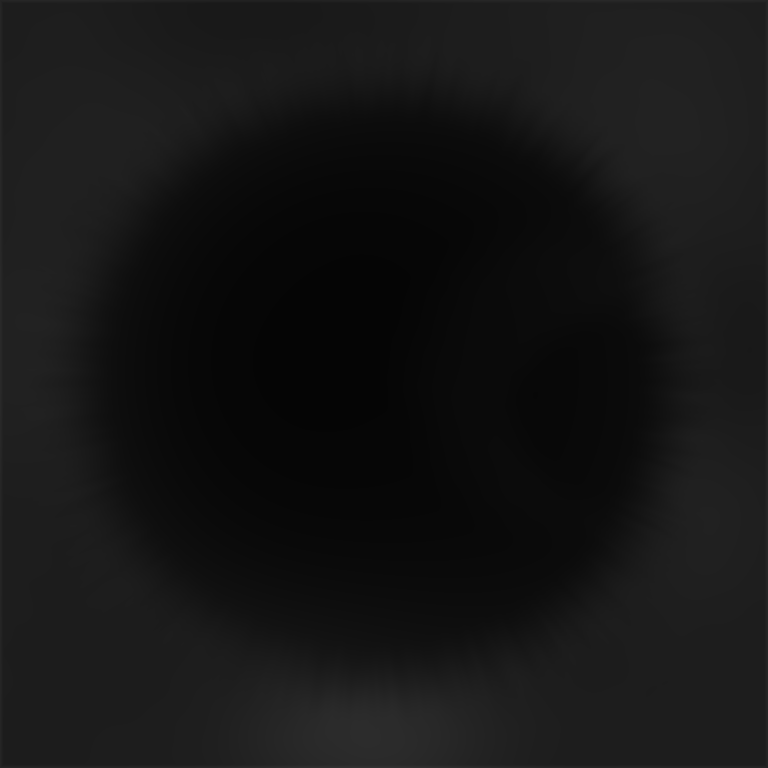
Give the GLSL for this background, as a WebGL 2 fragment shader.

```glsl
#version 300 es
precision highp float;
// A dark feathered disc with a faint inner crescent on a softly lit charcoal ground.

uniform vec2 u_resolution;
out vec4 fragColor;

vec2 hashGradient(vec2 cell) {
    vec2 q = vec2(dot(cell, vec2(127.1, 311.7)), dot(cell, vec2(269.5, 183.3)));
    return 2.0 * fract(sin(q) * 43758.55) - 1.0;
}

float gradientNoise(vec2 p) {
    vec2 cell = floor(p);
    vec2 f = fract(p);
    vec2 w = f * f * f * (f * (f * 6.0 - 15.0) + 10.0);
    float a = dot(hashGradient(cell), f);
    float b = dot(hashGradient(cell + vec2(1, 0)), f - vec2(1, 0));
    float c = dot(hashGradient(cell + vec2(0, 1)), f - vec2(0, 1));
    float d = dot(hashGradient(cell + vec2(1, 1)), f - vec2(1, 1));
    return mix(mix(a, b, w.x), mix(c, d, w.x), w.y);
}

float fbm(vec2 p, int octaves) {
    float sum = 0.0;
    float amplitude = 0.5;
    for (int i = 0; i < octaves; i++) {
        sum += amplitude * gradientNoise(p);
        p = p * 2.03 + 17.3;
        amplitude *= 0.5;
    }
    return sum;
}

// Soft elliptical spot of light
float glow(vec2 p, vec2 center, vec2 spread) {
    vec2 q = (p - center) / spread;
    return exp(-dot(q, q));
}

// Charcoal ground: broad lights and shadows with a little mist
float groundShade(vec2 p) {
    float shade = 0.112;
    shade += 0.060 * glow(p, vec2(0.48, 0.04), vec2(0.16, 0.09));
    shade += 0.024 * glow(p, vec2(0.86, 0.87), vec2(0.14, 0.16));
    shade += 0.020 * glow(p, vec2(0.04, 0.56), vec2(0.09, 0.18));
    shade += 0.014 * glow(p, vec2(0.14, 0.82), vec2(0.14, 0.12));
    shade += 0.014 * glow(p, vec2(0.93, 0.32), vec2(0.08, 0.12));
    shade -= 0.016 * glow(p, vec2(0.33, 0.98), vec2(0.16, 0.08));
    shade -= 0.016 * glow(p, vec2(0.97, 0.55), vec2(0.08, 0.12));
    return shade + 0.014 * fbm(p * 5.0, 3);
}

// Disc interior: deepest at upper left, lifting toward the rim
float discShade(vec2 p, float reach) {
    float rim = pow(clamp(reach, 0.0, 1.0), 4.0);
    float sideLight = mix(0.068, 0.034, smoothstep(0.3, 0.8, p.x));
    float low = 0.020 * glow(p, vec2(0.42, 0.12), vec2(0.24, 0.13));
    float deep = 0.008 * smoothstep(0.08, 0.40, distance(p, vec2(0.40, 0.60)));
    return 0.020 + deep + low + sideLight * rim;
}

// Faint crescent left between a disc and a second, shifted disc
float crescent(vec2 p, float wobble) {
    float outer = 1.0 - smoothstep(0.13, 0.24, distance(p, vec2(0.73, 0.51)) + wobble);
    float inner = 1.0 - smoothstep(0.10, 0.17, distance(p, vec2(0.81, 0.46)) + wobble);
    return outer * (1.0 - inner);
}

// Thin lighter line along the canvas border
float borderLine(vec2 p, float width) {
    vec2 inset = min(p, 1.0 - p);
    return 1.0 - smoothstep(0.0, width, min(inset.x, inset.y));
}

void main() {
    vec2 p = gl_FragCoord.xy / u_resolution;

    // Polar position, with fine radial tufts that fray the rim
    vec2 offset = p - vec2(0.488, 0.502);
    float radius = length(offset);
    vec2 direction = offset / max(radius, 0.001);
    float tufts = fbm(direction * 17.0 + offset * 6.0, 3);
    float broad = gradientNoise(direction * 2.5 + 4.0);
    float frayed = radius + 0.028 * tufts + 0.008 * broad;

    // Blend disc into ground
    float outside = smoothstep(0.335, 0.445, frayed);
    float shade = mix(discShade(p, radius / 0.42), groundShade(p), outside);

    // Fine wisps lie only around the rim
    float rimBand = exp(-pow((radius - 0.43) / 0.03, 2.0));
    shade += 0.012 * tufts * rimBand;

    shade += 0.014 * crescent(p, 0.03 * fbm(p * 11.0, 3));
    shade += 0.035 * borderLine(p, 0.005);
    fragColor = vec4(vec3(shade), 1.0);
}
```
